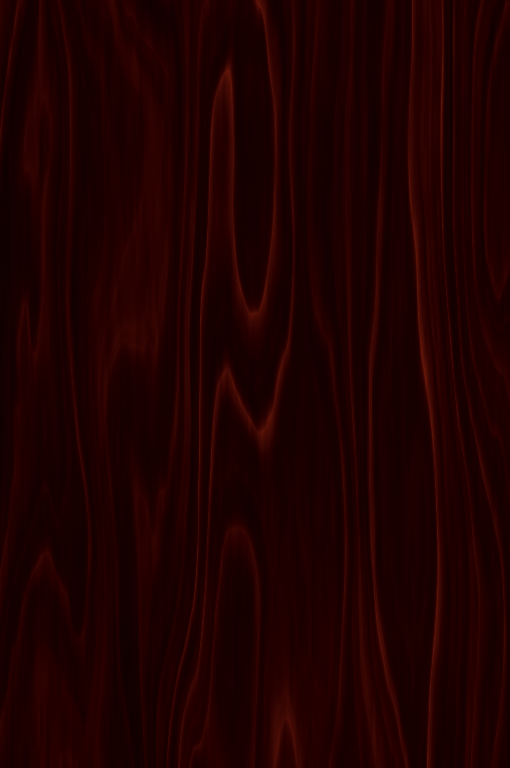
This texture is drawn by a WebGL 1 fragment shader. Its source:

```glsl
precision highp float;

uniform vec2 u_resolution;

float hash(vec2 cell) {
  vec3 q = fract(cell.xyx * vec3(0.1031, 0.1030, 0.0973));
  q += dot(q, q.yzx + 33.33);
  return fract((q.x + q.y) * q.z);
}

float noise(vec2 p) {
  vec2 cell = floor(p);
  vec2 f = fract(p);
  f = f * f * f * (f * (f * 6.0 - 15.0) + 10.0);
  float low = mix(hash(cell), hash(cell + vec2(1.0, 0.0)), f.x);
  float high = mix(hash(cell + vec2(0.0, 1.0)), hash(cell + vec2(1.0, 1.0)), f.x);
  return mix(low, high, f.y);
}

// Growth field: its contours are the long veins and closed eyes
float growth(vec2 p) {
  p.x += 0.04 * noise(p * vec2(2.0, 2.4) + 5.5);
  float field = p.x * 25.0;
  field += 5.4 * noise(p * vec2(8.0, 0.9) + vec2(3.7, 8.2));
  field += 2.4 * noise(p * vec2(15.0, 2.2) + 21.3);
  field += 0.30 * noise(p * vec2(34.0, 6.0) + 47.1);
  field += 0.17 * noise(p * vec2(95.0, 8.0) + 63.4);
  return field;
}

// Thin bright vein, crisp on one side and fading on the other
float vein(float field, vec2 p) {
  float ring = floor(field);
  float d = fract(field) - 0.5;
  float falloff = mix(22.0, 9.0, smoothstep(-0.03, 0.03, d));
  float strength = 0.15 + 0.85 * hash(vec2(ring + 40.0, 7.0));
  strength *= 0.5 + 0.8 * noise(p * vec2(7.0, 4.0) + ring * 3.1 + 80.0);
  return strength * exp(-abs(d) * falloff) * smoothstep(0.5, 0.38, abs(d));
}

void main() {
  vec2 p = gl_FragCoord.xy / u_resolution.y;
  float field = growth(p);

  // Soft bands between the veins
  float band = 0.55 * noise(vec2(field * 1.5, p.y * 1.5 + 11.0));
  band += 0.45 * noise(vec2(field * 4.0, p.y * 2.0 + 31.0));
  float patches = noise(p * vec2(6.0, 1.6) + 91.0);

  float red = 0.066 + 0.105 * band * band + 0.035 * band * patches;
  red += 0.22 * vein(field, p);
  red += 0.05 * vein(field * 2.0 + 0.3, p + 9.0);

  // Fine vertical fibres
  float fibre = noise(p * vec2(240.0, 18.0)) - 0.5;
  fibre += 0.6 * (noise(p * vec2(120.0, 6.0) + 17.0) - 0.5);
  red *= 1.0 + 0.27 * fibre;

  // Black-red wood warming to rust in the brightest veins
  float glow = max(red - 0.15, 0.0);
  gl_FragColor = vec4(red, glow * 0.36, glow * 0.14, 1.0);
}
```
